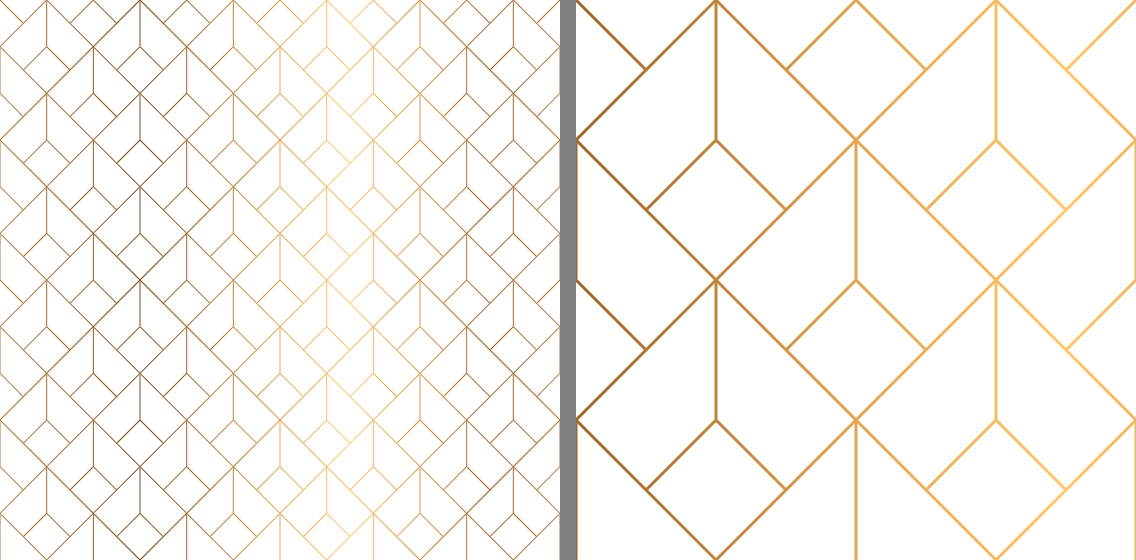
Left, the full canvas; right, a detail of the centre.
A WebGL 2 fragment shader for this pattern:

```glsl
#version 300 es
precision highp float;

uniform vec2 u_resolution;
out vec4 fragColor;

const float REPEATS = 6.0;        // diamonds across and down
const float LINE_WIDTH = 0.0018;  // fraction of the canvas
const vec3 PAPER = vec3(1.0);

// Metallic sheen, evenly spaced from left to right; it wraps around.
const int TONES = 8;
const vec3 SHEEN[TONES] = vec3[TONES](
    vec3(0.70, 0.48, 0.24),
    vec3(0.62, 0.40, 0.17),
    vec3(0.50, 0.30, 0.11),
    vec3(0.68, 0.46, 0.20),
    vec3(0.88, 0.65, 0.32),
    vec3(1.00, 0.78, 0.44),
    vec3(0.84, 0.58, 0.28),
    vec3(0.63, 0.38, 0.15)
);

vec3 sheenColor(float x) {
    float t = fract(x) * float(TONES);
    int i = int(t) % TONES;
    return mix(SHEEN[i], SHEEN[(i + 1) % TONES], fract(t));
}

float segmentDistance(vec2 p, vec2 a, vec2 b) {
    vec2 ab = b - a;
    float t = clamp(dot(p - a, ab) / dot(ab, ab), 0.0, 1.0);
    return length(p - a - ab * t);
}

// Offset from the centre of the nearest diamond in the staggered lattice.
vec2 diamondCell(vec2 p) {
    vec2 q = fract(p) - 0.5;
    if (abs(q.x) + abs(q.y) > 0.5) q -= 0.5 * sign(q);
    return q;
}

// Distance to the outline, the upper stem and the two lower branches.
float latticeDistance(vec2 q) {
    vec2 m = vec2(abs(q.x), q.y);
    float outline = (0.5 - m.x - abs(m.y)) * inversesqrt(2.0);
    float stem = segmentDistance(m, vec2(0.0), vec2(0.0, 0.5));
    float branch = segmentDistance(m, vec2(0.0), vec2(0.25, -0.25));
    return min(outline, min(stem, branch));
}

// Share of a pixel covered by a line, also right for lines under a pixel.
float lineCoverage(float d, float pixel) {
    float halfWidth = 0.5 * LINE_WIDTH;
    float near = max(d - 0.5 * pixel, -halfWidth);
    float far = min(d + 0.5 * pixel, halfWidth);
    return clamp((far - near) / pixel, 0.0, 1.0);
}

void main() {
    vec2 uv = gl_FragCoord.xy / u_resolution;
    float pixel = 1.0 / min(u_resolution.x, u_resolution.y);

    float d = latticeDistance(diamondCell(uv * REPEATS)) / REPEATS;
    vec3 color = mix(PAPER, sheenColor(uv.x), lineCoverage(d, pixel));
    fragColor = vec4(color, 1.0);
}
```
